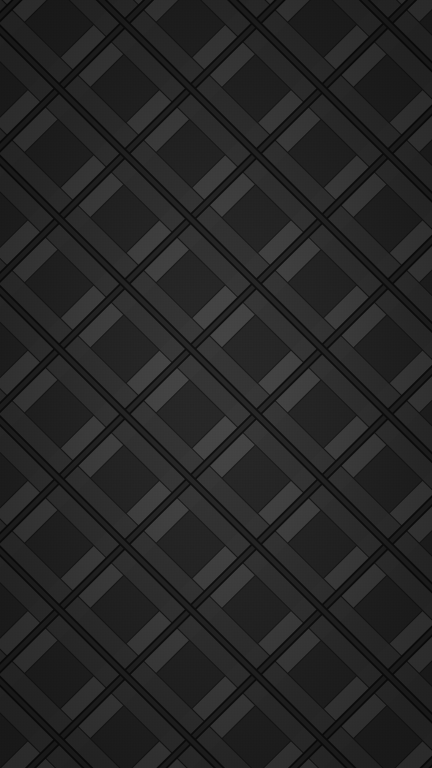
A WebGL 1 fragment shader for this pattern:

```glsl
precision highp float;

uniform vec2 u_resolution;

// Lattice, in canvas widths
const vec2 PERIOD = vec2(0.3045, 0.3015);
const vec2 CROSSING = vec2(0.4414, 0.970);

// Widths, in fractions of one diagonal repeat
const float BAND_EDGE = 0.245;
const float PANEL_EDGE = 0.230;
const float STRIP_HALF = 0.034;
const float LINE_HALF = 0.010;
const float SEAM_HALF = 0.006;

// Grey levels before the vignette
const float SQUARE_TONE = 0.142;
const float BAND_TONE = 0.190;
const float PANEL_TONE = 0.248;
const float STRIP_TONE = 0.140;
const float LINE_TONE = 0.055;
const float SEAM_TONE = 0.095;
const float OVERLAP_LIFT = 0.008;

const float WEAVE_COUNT = 24.0;
const float WEAVE_DEPTH = 0.005;
const float CENTRE_LIGHT = 1.08;
const float CORNER_LIGHT = 0.66;

// 1 where x lies below the limit, smoothed over one pixel
float below(float x, float limit, float pixel) {
  return 1.0 - smoothstep(limit - 0.5 * pixel, limit + 0.5 * pixel, x);
}

// Coverage of a thin line centred on the given distance
float lineAt(float x, float centre, float halfWidth, float pixel) {
  return clamp((halfWidth - abs(x - centre)) / pixel + 0.5, 0.0, 1.0);
}

// Dark strip bordered by a pair of thin lines
float drawStrip(float tone, float x, float pixel) {
  tone = mix(tone, STRIP_TONE, below(x, STRIP_HALF, pixel));
  return mix(tone, LINE_TONE, lineAt(x, STRIP_HALF, LINE_HALF, pixel));
}

void main() {
  vec2 uv = gl_FragCoord.xy / u_resolution;
  vec2 p = gl_FragCoord.xy / u_resolution.x;
  float pixel = 1.4142 / (PERIOD.x * u_resolution.x);

  // Diagonal axes: x falls to the right, y rises to the right
  vec2 q = (p - CROSSING) / PERIOD;
  vec2 diagonal = vec2(q.x - q.y, q.x + q.y);
  vec2 d = abs(fract(diagonal + 0.5) - 0.5);

  // Squares flanked by light panels
  float panel = below(d.x, PANEL_EDGE, pixel);
  float tone = mix(SQUARE_TONE, PANEL_TONE, panel);
  tone = mix(tone, SEAM_TONE, lineAt(d.x, PANEL_EDGE, SEAM_HALF, pixel));

  // Falling bands laid over them
  float band = below(d.y, BAND_EDGE, pixel);
  tone = mix(tone, BAND_TONE + OVERLAP_LIFT * panel, band);
  tone = mix(tone, SEAM_TONE, lineAt(d.y, BAND_EDGE, SEAM_HALF, pixel));

  // Fine woven texture
  vec2 weave = sin(6.28318 * WEAVE_COUNT * diagonal);
  tone += WEAVE_DEPTH * weave.x * weave.y;

  // Rising strips pass under the falling ones
  tone = drawStrip(tone, d.x, pixel);
  tone = drawStrip(tone, d.y, pixel);

  // Soft light from the centre
  float falloff = smoothstep(0.0, 0.72, length(uv - 0.5));
  tone *= mix(CENTRE_LIGHT, CORNER_LIGHT, falloff);

  gl_FragColor = vec4(vec3(tone), 1.0);
}
```
